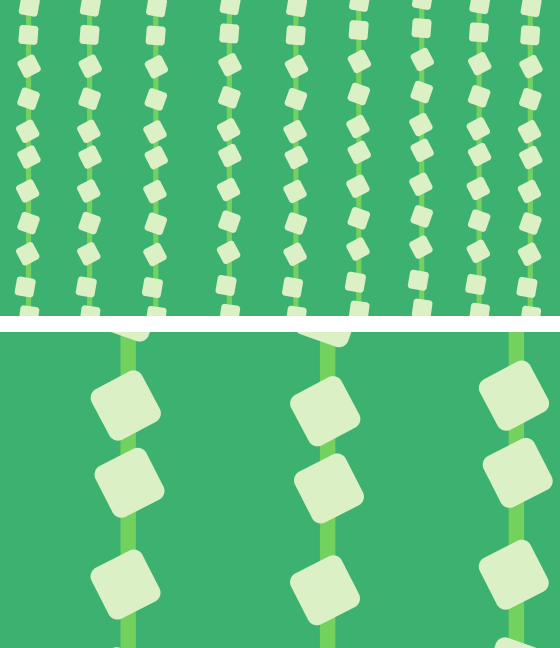
Top: the whole. Bottom: its middle third, enlarged.
A WebGL 2 fragment shader for this pattern:

```glsl
#version 300 es
precision highp float;
// Nine vertical strings of tilted, rounded square beads on a green ground.
// Every string repeats one run of eleven beads, moved by its own small drop;
// strings and beads are drawn as distance fields with smoothed edges.

#define CANVAS_HEIGHT 432.0
#define STRINGS 9
#define BEADS 11
#define STRING_WIDTH 7.0
#define BEAD_SIZE 26.0
#define BEAD_ROUNDING 4.5
#define GROUND_COLOR vec3(0.24, 0.70, 0.44)
#define STRING_COLOR vec3(0.45, 0.82, 0.37)
#define BEAD_COLOR vec3(0.86, 0.94, 0.77)

uniform vec2 u_resolution;
out vec4 fragColor;

// Spacing of the strings and the vertical drop of each one
const float stringX[STRINGS] = float[](
  39.0, 122.5, 213.0, 313.6, 404.5, 490.5, 576.5, 655.0, 725.0);
const float stringDrop[STRINGS] = float[](
  0.0, 0.0, 0.9, -2.0, 0.6, -6.5, -9.2, -3.4, 0.6);

// Irregular run of beads: height from the top, sideways shift, clockwise tilt
const float beadY[BEADS] = float[](
  8.4, 47.7, 90.5, 135.0, 179.5, 214.7, 261.1, 305.0, 347.0, 392.3, 431.5);
const float beadShift[BEADS] = float[](
  1.0, -0.2, 0.8, 0.0, -1.1, 0.6, -1.2, 0.0, -1.1, -4.6, 0.6);
const float beadTilt[BEADS] = float[](
  10.0, 4.5, -27.5, 19.5, -28.0, -27.0, -27.0, 19.5, -28.0, 10.0, 8.0);

float roundedSquare(vec2 p, float size, float rounding) {
  vec2 q = abs(p) - 0.5 * size + rounding;
  return length(max(q, 0.0)) + min(max(q.x, q.y), 0.0) - rounding;
}

// Rotates into the frame of a bead tilted clockwise (y points down)
vec2 untilt(vec2 p, float degrees) {
  float a = radians(degrees);
  vec2 axis = vec2(cos(a), sin(a));
  return vec2(dot(p, axis), dot(p, vec2(-axis.y, axis.x)));
}

float coverage(float dist, float pixel) {
  return clamp(0.5 - dist / pixel, 0.0, 1.0);
}

void main() {
  float pixel = CANVAS_HEIGHT / u_resolution.y;
  vec2 p = gl_FragCoord.xy * pixel;
  p.y = CANVAS_HEIGHT - p.y;

  // Nearest string and nearest bead
  float stringDist = 1e4;
  float beadDist = 1e4;
  for (int s = 0; s < STRINGS; s++) {
    vec2 local = p - vec2(stringX[s], stringDrop[s]);
    stringDist = min(stringDist, abs(local.x) - 0.5 * STRING_WIDTH);
    if (abs(local.x) > BEAD_SIZE) continue;
    for (int b = 0; b < BEADS; b++) {
      vec2 q = untilt(local - vec2(beadShift[b], beadY[b]), beadTilt[b]);
      beadDist = min(beadDist, roundedSquare(q, BEAD_SIZE, BEAD_ROUNDING));
    }
  }

  // Beads lie over strings, strings over the ground
  vec3 color = mix(GROUND_COLOR, STRING_COLOR, coverage(stringDist, pixel));
  color = mix(color, BEAD_COLOR, coverage(beadDist, pixel));
  fragColor = vec4(color, 1.0);
}
```
